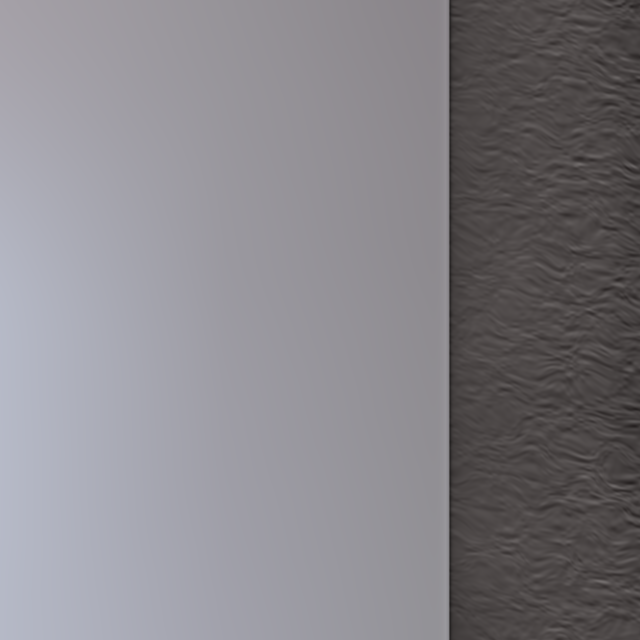
A Shadertoy shader for this background:

```glsl
// A smooth pale panel with a soft cool glow beside a dark, rippled plaster wall.

const float EDGE = 0.702;

float hash(vec2 p) {
    vec3 q = fract(vec3(p.xyx) * 0.1031);
    q += dot(q, q.yzx + 33.33);
    return fract((q.x + q.y) * q.z);
}

float noise(vec2 p) {
    vec2 i = floor(p), f = fract(p);
    f = f * f * (3.0 - 2.0 * f);
    return mix(mix(hash(i), hash(i + vec2(1, 0)), f.x),
               mix(hash(i + vec2(0, 1)), hash(i + vec2(1, 1)), f.x), f.y);
}

float fbm(vec2 p) {
    float sum = 0.0, amp = 0.5;
    for (int i = 0; i < 4; i++) {
        sum += amp * noise(p);
        p = mat2(1.6, 1.2, -1.2, 1.6) * p + 7.3;
        amp *= 0.5;
    }
    return sum;
}

// Height of the plaster: short wavy ridges, wider than they are tall
float plasterHeight(vec2 uv) {
    vec2 warp = vec2(noise(uv * 24.0), noise(uv * 24.0 + 41.0)) - 0.5;
    vec2 p = uv + 0.022 * warp;
    p.y += 0.18 * p.x;
    float ridges = noise(p * vec2(52.0, 112.0));
    float grain = noise(p * vec2(110.0, 210.0) + 17.0);
    return 0.7 * ridges + 0.3 * grain;
}

// Panel: bright and blue at lower left, warm grey towards the upper right
vec3 panelColor(vec2 uv) {
    float across = clamp(uv.x / EDGE, 0.0, 1.0);
    float rise = smoothstep(0.45, 1.05, uv.y);
    vec3 left = mix(vec3(0.712, 0.727, 0.780), vec3(0.645, 0.628, 0.655), rise);
    vec3 middle = mix(vec3(0.632, 0.632, 0.672), vec3(0.590, 0.578, 0.598), uv.y);
    vec3 right = mix(vec3(0.572, 0.567, 0.585), vec3(0.535, 0.517, 0.535), uv.y);
    vec3 color = across < 0.5 ? mix(left, middle, across * 2.0)
                              : mix(middle, right, across * 2.0 - 1.0);
    float rim = exp(-abs(uv.x - EDGE + 0.006) / 0.005);
    return color + 0.035 * rim + 0.006 * (fbm(uv * 5.0) - 0.5);
}

// Wall: relief lit from above, stronger to the right, shaded beside the panel
vec3 wallColor(vec2 uv) {
    float depth = uv.x - EDGE;
    float relief = plasterHeight(uv) - plasterHeight(uv + vec2(-0.001, 0.0045));
    float strength = mix(0.10, 0.23, smoothstep(0.0, 0.28, depth));
    float patches = fbm(uv * vec2(9.0, 6.0) + 3.0) - 0.47;
    float light = 1.0 + 0.20 * patches - 0.18 * exp(-depth / 0.025);
    light -= 0.10 * smoothstep(0.22, 0.30, depth);
    return vec3(0.306, 0.286, 0.284) * light + strength * relief;
}

void mainImage(out vec4 fragColor, in vec2 fragCoord) {
    vec2 uv = fragCoord / iResolution.xy;
    float soft = max(0.0012, 1.0 / iResolution.x);

    float wallMask = smoothstep(EDGE - soft, EDGE + soft, uv.x);
    vec3 color = mix(panelColor(uv), wallColor(uv), wallMask);

    // Dark seam where the panel meets the wall
    float seam = exp(-abs(uv.x - EDGE - 0.002) / 0.0018);
    color *= 1.0 - 0.40 * seam;

    fragColor = vec4(clamp(color, 0.0, 1.0), 1.0);
}
```
